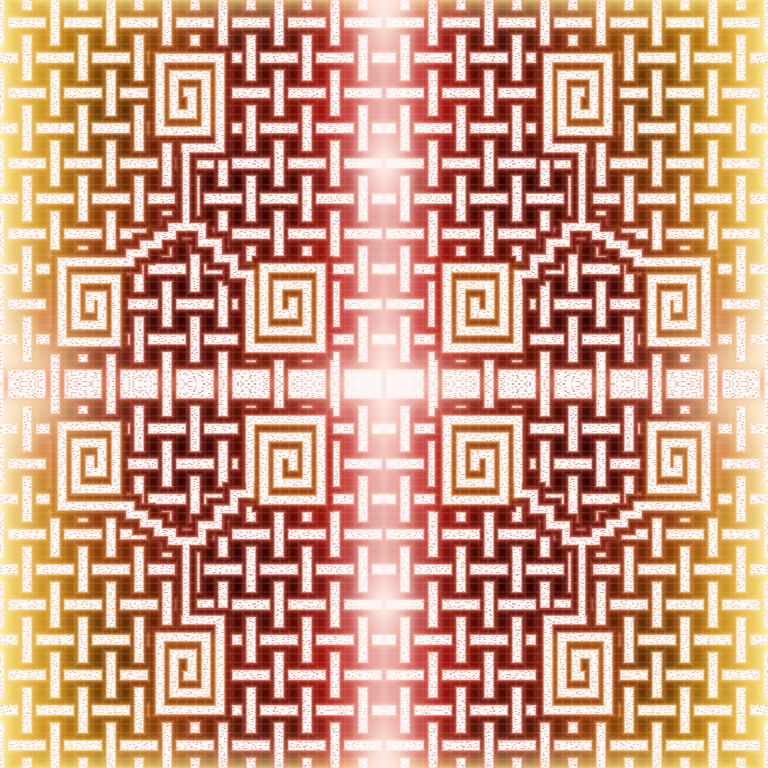
Reproduce this pattern procedurally as a WebGL 1 fragment shader.

```glsl
precision highp float;
uniform vec2 u_resolution;

#define SPAN 768.0
#define WEAVE vec2(28.0, 35.2)
#define WEAVE_ORIGIN vec2(335.0, 269.0)
#define SPIRAL_PITCH vec2(14.0, 17.0)
#define STROKE 4.2
#define TILE vec2(9.33, 8.8)
#define GLOW_REACH 5.0
#define FRINGE_REACH 2.0
#define GRAIN vec2(5.0, 2.6)
#define CLEARANCE 12.5

// Distance helpers
float box(vec2 p, vec2 center, vec2 halfSize) {
  vec2 d = abs(p - center) - halfSize;
  return max(d.x, d.y);
}

float segment(vec2 p, vec2 a, vec2 b) {
  return box(p, 0.5 * (a + b), 0.5 * abs(b - a));
}

float spiral(vec2 p, vec2 corner, vec2 heading, vec2 size) {
  float d = SPAN;
  for (int i = 0; i < 10; i++) {
    vec2 next = corner + heading * size;
    d = min(d, segment(p, corner, next));
    size -= abs(heading) * SPIRAL_PITCH;
    corner = next;
    heading = vec2(heading.y, -heading.x);
  }
  return d;
}

float stairs(vec2 p, vec2 a, vec2 b) {
  float d = SPAN;
  vec2 tread = (b - a) / 4.0;
  for (int i = 0; i < 4; i++) {
    vec2 bend = a + vec2(tread.x, 0.0);
    d = min(d, min(segment(p, a, bend), segment(p, bend, a + tread)));
    a += tread;
  }
  return d;
}

// Alternating horizontal and vertical bars
float weave(vec2 p) {
  vec2 g = p - WEAVE_ORIGIN;
  vec2 id = floor(g / WEAVE + 0.5);
  float d = SPAN;
  for (int y = -1; y <= 1; y++) {
    for (int x = -1; x <= 1; x++) {
      vec2 c = id + vec2(float(x), float(y));
      float upright = mod(c.x + c.y, 2.0);
      vec2 halfSize = mix(vec2(18.5, 4.8), vec2(4.4, 22.5), upright);
      d = min(d, box(g, c * WEAVE, halfSize));
    }
  }
  return d;
}

// Cellular grain
vec2 hash2(vec2 c) {
  vec2 s = vec2(dot(c, vec2(127.1, 311.7)), dot(c, vec2(269.5, 183.3)));
  return fract(sin(s) * 43758.5);
}

float cells(vec2 p) {
  vec2 id = floor(p);
  float d = 2.0;
  for (int y = -1; y <= 1; y++) {
    for (int x = -1; x <= 1; x++) {
      vec2 c = id + vec2(float(x), float(y));
      d = min(d, length(c + hash2(c) - p));
    }
  }
  return d;
}

float bump(float x, float width) {
  return exp(-x * x / (width * width));
}

float blob(vec2 p, vec2 center, vec2 radius) {
  vec2 d = (p - center) / radius;
  return exp(-dot(d, d));
}

void main() {
  // Fold into one quadrant: outer corner at zero, canvas center at SPAN / 2
  vec2 uv = gl_FragCoord.xy / u_resolution;
  vec2 p = min(uv, 1.0 - uv) * SPAN;
  vec2 fromCenter = 0.5 * SPAN - p;
  float soft = 0.5 + 0.5 * SPAN / u_resolution.x;

  // Spirals, stem and staircases
  vec2 apex = vec2(186.0, 227.0);
  float path = spiral(p, vec2(220.0, 148.0), vec2(0.0, -1.0), vec2(60.0, 90.0));
  path = min(path, spiral(p, vec2(130.0, 262.0), vec2(-1.0, 0.0), vec2(68.0, 80.0)));
  path = min(path, spiral(p, vec2(250.0, 348.0), vec2(1.0, 0.0), vec2(71.0, 80.0)));
  path = min(path, segment(p, vec2(250.0, 290.0), vec2(250.0, 348.0)));
  path = min(path, segment(p, vec2(220.0, 148.0), vec2(186.0, 148.0)));
  path = min(path, segment(p, vec2(186.0, 148.0), apex) + 1.0);
  path = min(path, stairs(p, apex, vec2(130.0, 262.0)) + 0.5);
  path = min(path, stairs(p, apex, vec2(250.0, 290.0)) + 0.5);

  // Bars leave room around the spirals and path, and merge across the equator
  float panels = box(p, vec2(190.0, 95.0), vec2(32.0, 38.0));
  panels = min(panels, box(p, vec2(90.0, 302.0), vec2(32.0, 42.0)));
  panels = min(panels, box(p, vec2(286.0, 308.0), vec2(36.0, 41.0)));
  float bars = weave(vec2(p.x, min(p.y, 374.6)));
  bars = max(bars, max(CLEARANCE - path, 6.0 - panels));
  float ink = min(path - STROKE, bars);

  // Background: amber side, rust body, crimson toward the middle, dark hollows
  float warm = 1.0 - smoothstep(70.0, 290.0, p.x + 0.4 * p.y);
  vec3 color = mix(vec3(0.38, 0.07, 0.01), vec3(0.66, 0.38, 0.01), warm);
  color = mix(color, vec3(0.70, 0.03, 0.03), smoothstep(270.0, 350.0, p.x));
  color = mix(color, vec3(0.66, 0.03, 0.05), 0.75 * blob(p, vec2(40.0, 322.0), vec2(26.0)));
  float hollow = blob(p, vec2(245.0, 190.0), vec2(85.0, 62.0));
  hollow = max(hollow, blob(p, vec2(185.0, 310.0), vec2(62.0, 80.0)));
  hollow = max(hollow, 0.75 * blob(p, vec2(265.0, 40.0), vec2(55.0)));
  color = mix(color, vec3(0.12, 0.0, 0.0), 0.95 * hollow);
  color = mix(color, vec3(0.24, 0.12, 0.0), 0.75 * blob(p, vec2(112.0, 110.0), vec2(50.0, 85.0)));
  float inside = 1.0 - smoothstep(-6.0, 8.0, panels);
  color = mix(color, vec3(0.50, 0.20, 0.03), 0.8 * inside);

  // Wide glow, tile seams and pale fringe
  vec2 tile = abs(fract(p / TILE) - 0.5) * TILE;
  vec2 seam = smoothstep(0.5 * TILE - 0.5 - soft, 0.5 * TILE, tile);
  float golden = max(warm, 0.6 * inside);
  vec3 glow = mix(vec3(0.74, 0.10, 0.05), vec3(0.84, 0.54, 0.06), golden);
  vec3 fringe = mix(vec3(0.96, 0.56, 0.48), vec3(0.98, 0.80, 0.42), golden);
  float away = max(ink, 0.0);
  color = mix(color, glow, 0.45 * exp(-away / GLOW_REACH));
  color = mix(color, fringe, 0.2 * max(seam.x, seam.y));

  // Golden sides, bright rims, equator and central column
  float side = exp(-p.x / 24.0);
  color = mix(color, vec3(0.93, 0.72, 0.15), 0.65 * bump(p.x, 62.0));
  vec3 rim = mix(vec3(1.0, 0.95, 0.60), vec3(1.0, 0.96, 0.89), smoothstep(170.0, 350.0, p.y));
  color = mix(color, rim, max(side, 0.75 * exp(-p.y / 14.0)));
  color = mix(color, vec3(1.0, 0.94, 0.86), 0.95 * blob(p, vec2(0.0, 384.0), vec2(80.0, 58.0)));
  color = mix(color, vec3(0.92, 0.52, 0.34), 0.6 * bump(fromCenter.y, 14.0));
  float hot = bump(fromCenter.y, 65.0) + bump(p.y - 165.0, 32.0) + bump(p.y, 45.0);
  float column = bump(fromCenter.x, 36.0) * (0.72 + 0.26 * min(hot, 1.0));
  column = max(column, 0.97 * blob(p, vec2(384.0), vec2(62.0, 48.0)));
  color = mix(color, vec3(1.0, 0.92, 0.89), column);
  color = mix(color, mix(fringe, vec3(1.0, 0.93, 0.88), max(column, side)), 0.75 * exp(-away / FRINGE_REACH));

  // Pale strokes with fine worn specks
  float speck = 1.0 - smoothstep(0.10, 0.32, cells(p / GRAIN));
  vec3 pale = mix(vec3(1.0, 0.97, 0.96), glow, 0.4 * speck * (1.0 - column));
  color = mix(color, pale, 1.0 - smoothstep(-soft, soft, ink));
  gl_FragColor = vec4(color, 1.0);
}
```
